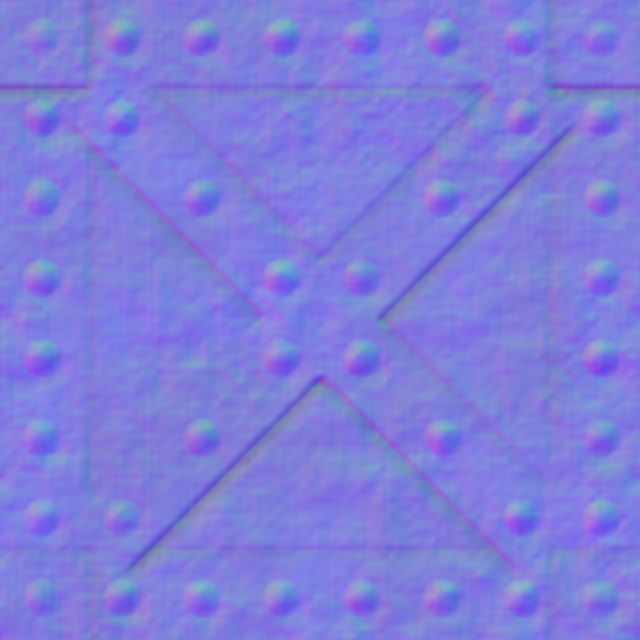
Give the GLSL for this texture map, as a three.js fragment shader.

```glsl
// Tangent-space normal map of a riveted metal panel: frame, corner plates and crossed straps.
varying vec2 vUv;

const float RIVETS = 8.0;         // rivet grid cells per side
const float FRAME = 0.360;        // centre to inner frame edge
const float STRAP = 0.092;        // half width of a strap, in x+y or x-y
const float SQRT_HALF = 0.70711;
const float GROOVE_DEPTH = 0.0026;

float hash(vec2 p) {
  vec3 q = fract(p.xyx * vec3(0.1031, 0.1030, 0.0973));
  q += dot(q, q.yzx + 33.33);
  return fract((q.x + q.y) * q.z);
}

// Value noise that wraps after one tile
float noise(vec2 uv, vec2 cells) {
  vec2 p = uv * cells;
  vec2 i = floor(p);
  vec2 f = fract(p);
  f = f * f * (3.0 - 2.0 * f);
  vec2 a = mod(i, cells);
  vec2 b = mod(i + 1.0, cells);
  return mix(mix(hash(a), hash(vec2(b.x, a.y)), f.x),
             mix(hash(vec2(a.x, b.y)), hash(b), f.x), f.y);
}

// Hammered surface, rougher in some areas
float roughness(vec2 uv) {
  float sum = 0.0;
  float amplitude = 0.0044;
  float cells = 20.0;
  for (int i = 0; i < 3; i++) {
    sum += amplitude * (noise(uv, vec2(cells)) - 0.5);
    amplitude *= 0.46;
    cells *= 2.0;
  }
  return sum * mix(0.6, 1.4, noise(uv + 0.37, vec2(6.0)));
}

float dome(vec2 p, float radius) {
  float t = max(0.0, 1.0 - dot(p, p) / (radius * radius));
  return t * t;
}

// Rivets on the outer ring and both diagonals
float rivets(vec2 uv) {
  vec2 cell = floor(uv * RIVETS);
  vec2 p = (fract(uv * RIVETS) - 0.525) / RIVETS;
  vec2 k = abs(cell - 0.5 * (RIVETS - 1.0));
  float edge = 0.5 * RIVETS - 1.0;
  float ring = step(edge, max(k.x, k.y));
  float diagonal = 1.0 - step(0.5, abs(k.x - k.y));
  float corner = step(edge, min(k.x, k.y));
  float size = mix(0.88, 1.12, hash(cell + 7.0)) * (1.0 - 0.25 * corner);
  float dent = dome(p - vec2(0.014, -0.018), 0.036);
  return max(ring, diagonal) * size * (0.0076 * dome(p, 0.032) - 0.0030 * dent);
}

// Groove profile: steep where d < 0, gentle beyond
float groove(float d) {
  float w = d < 0.0 ? 0.0072 : 0.0155;
  return -GROOVE_DEPTH * exp(-d * d / (w * w));
}

// Groove limited to a span on either side of the centre
float seam(float d, float along, vec2 span, float depth) {
  float t = abs(along);
  float visible = smoothstep(span.x - 0.01, span.x + 0.01, t)
                * (1.0 - smoothstep(span.y - 0.04, span.y + 0.01, t));
  return depth * visible * groove(d);
}

float pick(vec2 depths, float side) {
  return side < 0.0 ? depths.x : depths.y;
}

float seams(vec2 c) {
  vec2 d = vec2(c.x, -c.y) - FRAME * sign(vec2(c.x, -c.y));
  vec2 middle = vec2(-0.1, 0.28);
  vec2 corner = vec2(FRAME, 0.7);
  vec2 strap = vec2(STRAP, 0.71);
  vec2 shortStrap = vec2(STRAP, 0.63);
  float u = c.x + c.y;
  float v = c.x - c.y;
  // Frame and corner plates
  float h = seam(d.y, c.x, middle, pick(vec2(0.35, 0.55), c.y));
  h += seam(d.x, c.y, middle, 0.32);
  h += seam(d.y, c.x, corner, pick(vec2(0.4, 1.1), c.y));
  h += seam(d.x, c.y, corner, pick(vec2(0.35, 0.6), c.y));
  // Rising strap, then falling strap
  h += seam((v - STRAP - 0.004) * SQRT_HALF, u, strap, 1.15);
  h += seam((v + STRAP) * SQRT_HALF, u, shortStrap, pick(vec2(0.1, 0.5), u));
  h += seam((-u - STRAP + 0.004) * SQRT_HALF, v, strap, pick(vec2(0.65, 0.75), v));
  h += seam((STRAP + 0.004 - u) * SQRT_HALF, v, shortStrap, 0.38);
  return h;
}

float height(vec2 uv) {
  return roughness(uv) + rivets(uv) + seams(uv - 0.5);
}

void main() {
  vec2 e = vec2(0.002, 0.0);
  vec2 slope = vec2(height(vUv + e.xy) - height(vUv - e.xy),
                    height(vUv - e.yx) - height(vUv + e.yx)) / (2.0 * e.x);
  vec2 tilt = 0.5 * slope * inversesqrt(1.0 + dot(slope, slope));
  // Fine woven grain and slow tonal drift
  float weave = noise(vUv, vec2(160.0, 14.0)) + noise(vUv, vec2(14.0, 160.0)) - 1.0;
  float drift = noise(vUv + 0.61, vec2(9.0)) - 0.5;
  float blue = 0.875 - 0.9 * dot(tilt, tilt) - 0.3 * tilt.y + 0.06 * drift;
  vec3 color = vec3(0.5 + 0.8 * tilt.x, 0.495 + tilt.y, blue);
  // Grime settled in the grooves
  color += vec3(0.04, 0.03, 0.11) * seams(vUv - 0.5) / GROOVE_DEPTH;
  gl_FragColor = vec4(color + 0.018 * weave, 1.0);
}
```
